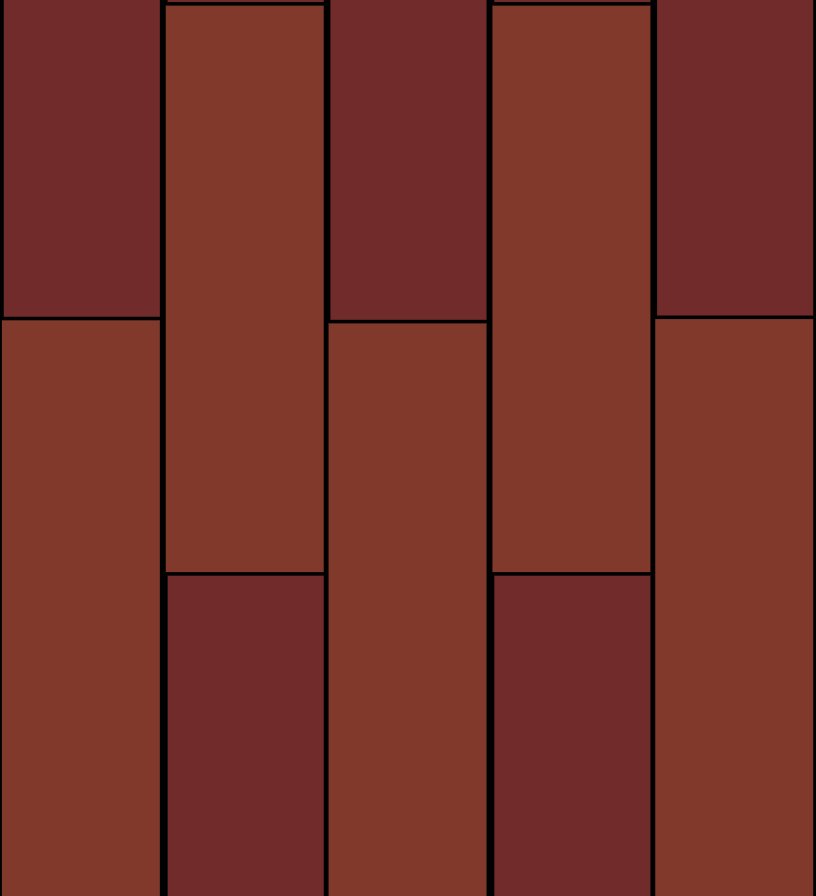
Reproduce this pattern procedurally as a Shadertoy shader.

```glsl
// Upright planks in five staggered columns, two wood tones parted by black seams.
// Each column is cut into rows from its own joint height; the row parity picks the
// tone, and a box distance function leaves the seams around every plank.

const vec3 SEAM  = vec3(0.006, 0.003, 0.003);
const vec3 BROWN = vec3(0.502, 0.224, 0.169);
const vec3 WINE  = vec3(0.447, 0.169, 0.169);

// All lengths are fractions of the canvas height.
const float PITCH       = 0.1823;  // column spacing
const float SIDE_LEFT   = 0.0021;  // seam left of a plank
const float SIDE_RIGHT  = 0.0039;  // seam right of a plank
const float WINE_INSET  = 0.0021;  // extra left seam on wine planks
const float JOINT_HALF  = 0.0020;  // half of the seam between rows
const float ODD_SHIFT   = 0.0006;  // sideways offset of odd columns

// Signed distance to the box spanned by two corners.
float boxDistance(vec2 p, vec2 low, vec2 high) {
    vec2 d = max(low - p, p - high);
    return length(max(d, 0.0)) + min(max(d.x, d.y), 0.0);
}

// Joint height below the top edge; even columns wander slightly.
float jointOffset(float column, float odd) {
    return mix(0.3555 + 0.0035 * sin(0.886 * column), 0.0043, odd);
}

vec3 planks(vec2 p, float pixel) {
    // Column
    float column = floor(p.x / PITCH);
    float odd = mod(column, 2.0);
    float x = p.x - column * PITCH - ODD_SHIFT * odd;

    // Row within the column
    float plankLength = mix(0.652, 0.6362, odd);
    float y = p.y - jointOffset(column, odd);
    float row = floor(y / plankLength);
    y -= row * plankLength;
    float wine = mod(row, 2.0);

    // Plank face over the seam
    vec2 low = vec2(SIDE_LEFT + WINE_INSET * wine, JOINT_HALF);
    vec2 high = vec2(PITCH - SIDE_RIGHT, plankLength - JOINT_HALF);
    float d = boxDistance(vec2(x, y), low, high);
    float face = clamp(0.5 - d / pixel, 0.0, 1.0);
    return mix(SEAM, mix(BROWN, WINE, wine), face);
}

void mainImage(out vec4 fragColor, in vec2 fragCoord) {
    float pixel = 1.0 / iResolution.y;
    vec2 p = fragCoord * pixel;
    p.y = 1.0 - p.y;  // measure down from the top edge
    fragColor = vec4(planks(p, pixel), 1.0);
}
```
